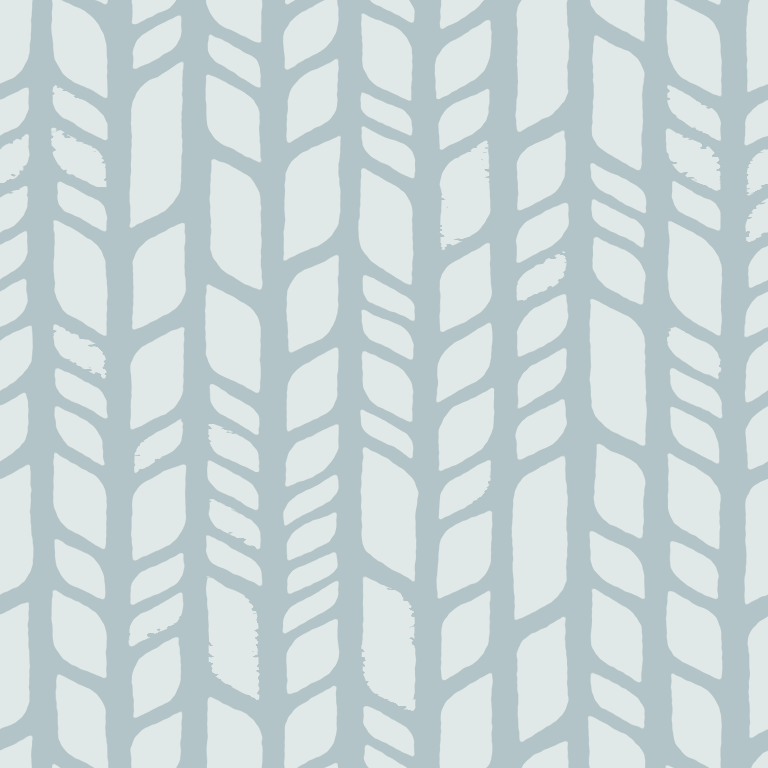
Reproduce this pattern procedurally as a Shadertoy shader.

```glsl
#define COLUMNS 10.0
#define HALF_WIDTH 0.0335
#define SLANT 0.52
#define GAP_BASE 0.010
#define GAP_GROWTH 0.10
#define WOBBLE 0.0036
#define GRAIN 0.0012
#define DRY_DEPTH 0.016
#define DRY_SHARE 0.12
#define GROUND vec3(0.70, 0.77, 0.78)
#define PAINT vec3(0.88, 0.91, 0.91)

float hash(vec2 p) {
    vec3 q = fract(p.xyx * 0.1031);
    q += dot(q, q.yzx + 33.33);
    return fract((q.x + q.y) * q.z);
}

float cornerGradient(vec2 cell, vec2 offset) {
    float angle = 6.2832 * hash(cell);
    return dot(vec2(cos(angle), sin(angle)), offset);
}

float gradientNoise(vec2 p) {
    vec2 i = floor(p), f = p - i;
    vec2 w = f * f * f * (f * (f * 6.0 - 15.0) + 10.0);
    vec2 e = vec2(1.0, 0.0);
    float low = mix(cornerGradient(i, f), cornerGradient(i + e, f - e), w.x);
    float high = mix(cornerGradient(i + e.yx, f - e.yx), cornerGradient(i + 1.0, f - 1.0), w.x);
    return mix(low, high, w.y);
}

// Relative stroke height; groups of three tend to be alike
float strokeWeight(float index, float seed) {
    float own = hash(vec2(index + 3.0, seed * 7.0 + 11.0));
    float group = hash(vec2(floor(index / 3.0) + 41.0, seed * 5.0 + 2.0));
    float h = smoothstep(0.08, 0.92, mix(own, group, 0.35));
    return mix(0.42, 1.75, h * h);
}

// Box whose two opposite corners are rounder than the others
float strokeDistance(vec2 p, vec2 halfSize) {
    float soft = min(0.023, 0.85 * halfSize.y);
    float sharp = min(0.005, 0.4 * halfSize.y);
    float radius = p.x * p.y > 0.0 ? soft : sharp;
    vec2 q = abs(p) - halfSize + radius;
    return length(max(q, 0.0)) + min(max(q.x, q.y), 0.0) - radius;
}

void mainImage(out vec4 fragColor, in vec2 fragCoord) {
    vec2 uv = fragCoord / iResolution.xy;

    // Column, with its lean direction: mostly alternating, doubled near the right
    float slot = floor((uv.x - 0.005) * COLUMNS + 0.5);
    float column = mod(slot, COLUMNS);
    float turn = column + step(6.5, column) - step(8.5, column);
    float side = mod(turn, 2.0) > 0.5 ? 1.0 : -1.0;
    float seed = column > 8.5 ? 1.0 : column;
    float x = side * (uv.x - 0.005 - slot / COLUMNS);

    // Hand-drawn warp of the outline
    vec2 paper = uv + seed * 3.7;
    x += WOBBLE * gradientNoise(paper * vec2(14.0, 22.0));
    float y = uv.y + SLANT * x;
    y += WOBBLE * gradientNoise(paper * 27.0 + 50.0);

    // Stack of strokes filling the column exactly once
    float count = 9.0 + floor(3.5 * hash(vec2(seed + 5.0, 17.0)));
    float total = 0.0;
    for (float i = 0.0; i < count; i++) total += strokeWeight(i, seed);
    float along = fract(y + hash(vec2(seed, 29.0))) * total;
    float start = 0.0, weight = 1.0, index = 0.0;
    for (float i = 0.0; i < count; i++) {
        index = i;
        weight = strokeWeight(i, seed);
        if (along < start + weight) break;
        start += weight;
    }

    // Local stroke shape with its own width, shift and tilt
    float size = weight / total;
    vec2 id = vec2(index + 60.0, seed * 9.0 + 13.0);
    vec2 p = vec2(x, (along - start) / total - 0.5 * size);
    p.x += 0.004 * (hash(id + 1.0) - 0.5) + 0.06 * (hash(id + 2.0) - 0.5) * p.y;
    p.y += 0.14 * (hash(id + 3.0) - 0.5) * p.x;
    float gap = GAP_BASE + GAP_GROWTH * size;
    vec2 halfSize = vec2(HALF_WIDTH * mix(0.93, 1.07, hash(id + 4.0)), 0.5 * (size - gap));
    float d = strokeDistance(p, halfSize);

    // Fine edge grain, and bristle nicks on a few dry strokes
    d += GRAIN * gradientNoise(uv * 110.0);
    float dry = step(hash(id + 5.0), DRY_SHARE);
    float patches = smoothstep(-0.2, 0.3, gradientNoise(uv * 16.0 + 9.0));
    d += dry * DRY_DEPTH * patches * max(gradientNoise(uv * vec2(90.0, 210.0)), 0.0);

    float cover = clamp(0.5 - d * iResolution.y / 1.2, 0.0, 1.0);
    fragColor = vec4(mix(GROUND, PAINT, cover), 1.0);
}
```
